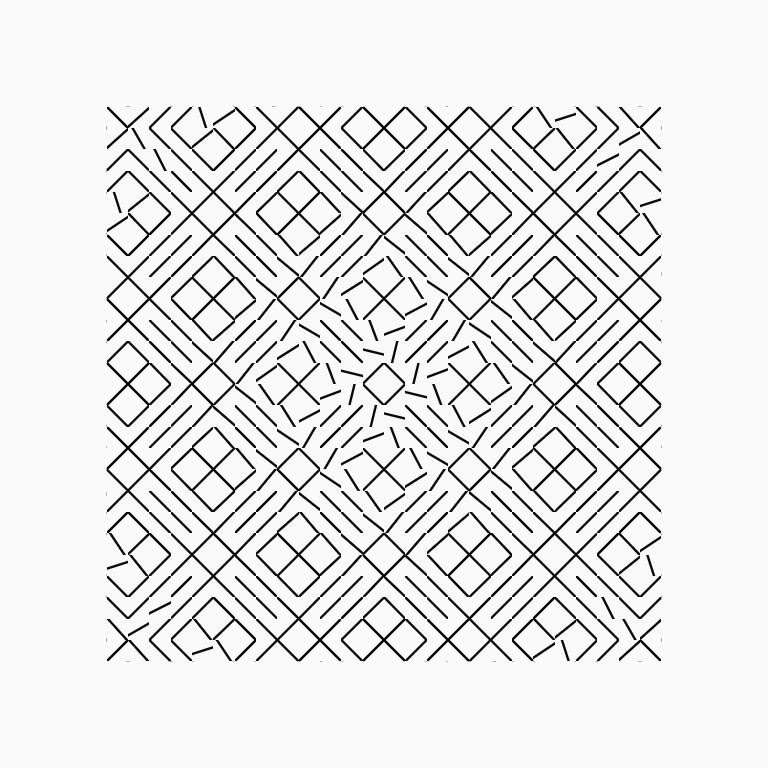
Give the GLSL for this pattern, as a WebGL 2 fragment shader.

```glsl
#version 300 es
precision highp float;
// A square grid of cells, each crossed by one stroke, woven into nested diamonds.
// A folded 4 by 4 block sets the slant of each stroke; two radial waves then turn
// chosen strokes, one fading out from the centre and one rising at the corners.
#define CELLS 36.0          // cells across the canvas
#define HALF_GRID 13.0      // drawn cells on each side of the centre
#define BLOCK 4.0           // cells in the mirrored block
#define STROKE 0.0031       // stroke width, canvas units
#define CORE_PHASE 0.5      // wave phase at the centre
#define CORE_FADE 0.036     // phase lost per cell
#define CORNER_START 13.0   // radii of the corner wave, in cells
#define CORNER_END 18.0
#define PAPER vec3(0.98)
#define INK vec3(0.04)

uniform vec2 u_resolution;
out vec4 fragColor;

const float QUARTER_TURN = 1.57079633;

float easeInOutCubic(float t) {
  t = clamp(t, 0.0, 1.0);
  float u = 1.0 - t;
  return t < 0.5 ? 4.0 * t * t * t : 1.0 - 4.0 * u * u * u;
}

// Turning sense near the centre: arms +1, large diamond edges -1, others 0.
float coreTurn(ivec2 b) {
  int sum = b.x + b.y;
  if (sum == 1 || sum == 5) return 1.0;
  return (sum % 2 == 0 && b.x != b.y) ? -1.0 : 0.0;
}

// Turning sense near the corners: small diamonds +1, inner bars and crosses -1.
float cornerTurn(ivec2 b) {
  if (b.x == b.y) return (b.x == 0 || b.x == 3) ? 1.0 : -1.0;
  return abs(b.x - b.y) == 3 ? -1.0 : 0.0;
}

float strokeAngle(vec2 cellCentre) {
  // Fold the cell into the block, counting mirrors as sign changes.
  vec2 m = mod(abs(cellCentre) - 0.5, 2.0 * BLOCK);
  vec2 mirror = sign(cellCentre) * sign(BLOCK - 0.5 - m);
  ivec2 b = ivec2(min(m, 2.0 * BLOCK - 1.0 - m) + 0.5);

  // Block corners slant down, all other cells slant up.
  bool blockCorner = (b.x == 0 || b.x == 3) && (b.y == 0 || b.y == 3);
  float slant = (blockCorner ? -1.0 : 1.0) * mirror.x * mirror.y;

  // Radial waves of rotation.
  float radius = length(cellCentre);
  float core = easeInOutCubic(CORE_PHASE - CORE_FADE * radius);
  float corner = easeInOutCubic((radius - CORNER_START) / (CORNER_END - CORNER_START));
  float turn = core * coreTurn(b) + corner * cornerTurn(b);
  return QUARTER_TURN * (0.5 * slant + turn);
}

void main() {
  float size = min(u_resolution.x, u_resolution.y);
  vec2 grid = (gl_FragCoord.xy - 0.5 * u_resolution) / size * CELLS;
  vec2 cellCentre = floor(grid) + 0.5;
  vec2 local = grid - cellCentre;

  // Distance to the stroke, clipped by its own cell.
  float angle = strokeAngle(cellCentre);
  float dist = abs(local.x * sin(angle) - local.y * cos(angle)) / CELLS;
  float pixel = 1.0 / size;
  float ink = clamp((0.5 * STROKE - dist) / pixel + 0.5, 0.0, 1.0);

  // Soft outer border of the grid.
  float edge = (HALF_GRID - max(abs(grid.x), abs(grid.y))) / CELLS;
  ink *= clamp(edge / pixel + 0.5, 0.0, 1.0);

  fragColor = vec4(mix(PAPER, INK, ink), 1.0);
}
```
